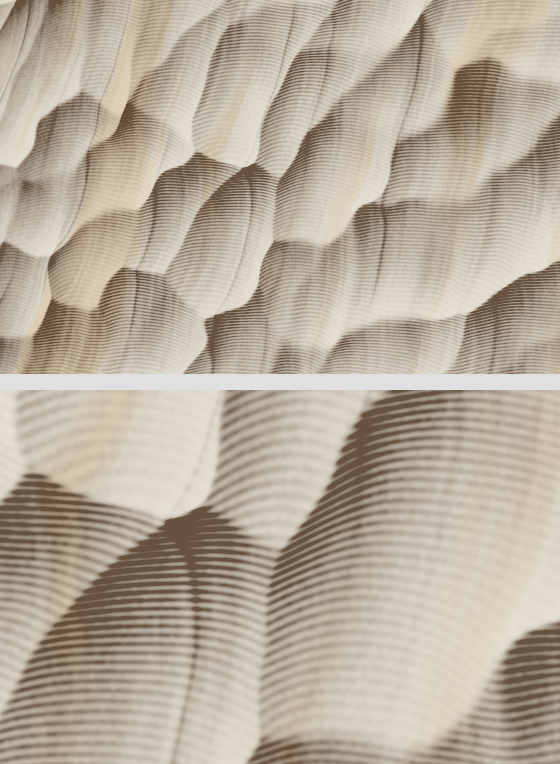
Top, the full canvas; bottom, a detail of the centre.
Write a WebGL 1 fragment shader that draws this texture.

```glsl
precision highp float;
uniform vec2 u_resolution;

// Colour: pale stone minus a warm shadow
const vec3 PALE = vec3(0.92, 0.90, 0.855);
const vec3 SHADOW = vec3(1.0, 1.11, 1.17);
const vec3 OCHRE = vec3(0.985, 0.94, 0.87);
const float MID_SHADOW = 0.16;
const float MAX_SHADOW = 0.52;
const float CONTRAST = 0.64;
const float HIGHLIGHT = 0.3;

// Scoops: long hollows leaning to the right
const vec2 LONG_AXIS = vec2(0.6, 0.8);
const vec2 SCOOP_SIZE = vec2(0.17, 0.31);
const float JITTER = 1.0;
const float SIZE_SPREAD = 0.28;
const float WANDER = 0.19;
const vec2 LIGHT = vec2(2.5, -1.1);

// Grooves and veins
const float GROOVE_SPACING = 0.0098;
const float GROOVE_BEND = 0.065;
const float GROOVE_TILT = 0.065;
const float GROOVE_DEPTH = 0.84;
const float FIBRE_DEPTH = 0.5;
const float VEIN_SPACING = 0.21;
const float VEIN_WIDTH = 0.0045;

float hash(vec2 p) {
  vec3 q = fract(p.xyx * vec3(0.1031, 0.1030, 0.0973));
  q += dot(q, q.yzx + 33.33);
  return fract((q.x + q.y) * q.z);
}

float noise(vec2 p) {
  vec2 i = floor(p);
  vec2 f = fract(p);
  f = f * f * (3.0 - 2.0 * f);
  return mix(mix(hash(i), hash(i + vec2(1.0, 0.0)), f.x),
             mix(hash(i + vec2(0.0, 1.0)), hash(i + 1.0), f.x), f.y);
}

float fbm(vec2 p) {
  return 0.55 * noise(p) + 0.3 * noise(p * 2.1 + 7.3) + 0.15 * noise(p * 4.3 + 3.1);
}

// Bowls that meet in ridges: xy is the offset from the bowl centre, z the height
vec3 scoops(vec2 q, float sharpness) {
  vec2 cell = floor(q);
  vec2 offset = vec2(0.0);
  float total = 0.0;
  for (int j = -2; j <= 2; j++) {
    for (int i = -2; i <= 2; i++) {
      vec2 id = cell + vec2(float(i), float(j));
      vec2 rnd = vec2(hash(id + 11.7), hash(id + 47.2));
      vec2 d = q - id - 0.5 - JITTER * (rnd - 0.5);
      float bias = SIZE_SPREAD * hash(id + 83.5);
      float w = exp(-sharpness * (dot(d, d) - bias));
      offset += w * d;
      total += w;
    }
  }
  total = max(total, 1e-30);
  return vec3(offset / total, -log(total) / sharpness);
}

// Thin dark veins with a soft stain on one side
float veins(float x, float y) {
  float id = floor(x / VEIN_SPACING);
  float centre = (id + 0.25 + 0.5 * hash(vec2(id, 5.0))) * VEIN_SPACING;
  float d = x - centre;
  float line = exp(-d * d / (VEIN_WIDTH * VEIN_WIDTH));
  float stain = smoothstep(-0.004, 0.004, d) * exp(-max(d, 0.0) / 0.022);
  float presence = smoothstep(0.38, 0.68, noise(vec2(id * 7.1, y * 2.6)));
  return presence * (0.8 * line + 0.5 * stain);
}

void main() {
  vec2 p = gl_FragCoord.xy / u_resolution.y;

  // Smaller scoops to the left, with wandering ridges
  vec2 s = vec2(p.x * (1.5 - 0.31 * p.x), p.y * (1.15 - 0.15 * p.x));
  s += WANDER * (vec2(fbm(p * 3.2), fbm(p * 3.2 + 19.0)) - 0.5);
  vec2 across = vec2(LONG_AXIS.y, -LONG_AXIS.x);
  vec2 q = vec2(dot(s, across), dot(s, LONG_AXIS)) / SCOOP_SIZE + vec2(23.0, 41.0);
  float sharpness = mix(12.0, 45.0, smoothstep(0.25, 0.6, noise(p * 4.0 + 31.0)));
  vec3 bowl = scoops(q, sharpness);
  float height = bowl.z;

  // Broad light over the hollows
  float relief = dot(bowl.xy, LIGHT) + 0.9 * (fbm(p * 3.5 + 60.0) - 0.5);
  float shade = 0.15 - smoothstep(-1.4, 1.2, relief) * 0.4 + relief * 1.18;

  // Fine level grooves, bent by the relief and deepest in the shade
  float bend = GROOVE_BEND * height + 0.018 * noise(p * 5.0) + GROOVE_TILT * p.x;
  float groove = sin(6.28318 * (p.y + bend) / GROOVE_SPACING);
  float depth = GROOVE_DEPTH * mix(0.72, 0.3, smoothstep(-0.8, 0.9, relief));
  depth *= smoothstep(0.0, 0.55, p.x + 0.25 - 0.25 * p.y);
  depth *= 0.6 + 0.75 * noise(p * 6.0 + 12.0);
  depth *= smoothstep(1.5, 3.0, GROOVE_SPACING * u_resolution.y);

  // Grain running up the face
  float lean = 0.17 + 0.3 * exp(-2.0 * p.x);
  float grainX = p.x - lean * p.y + 0.07 * height + 0.05 * noise(p * 3.0 + 5.0);
  float bands = fbm(vec2(grainX * 11.0, p.y * 0.8));
  float fibres = noise(vec2(grainX * 95.0, p.y * 4.0)) - 0.5;
  float flecks = noise(p * vec2(210.0, 170.0)) - 0.5;

  shade += depth * groove + 0.8 * (bands - 0.5) + FIBRE_DEPTH * fibres + 0.35 * flecks;
  shade -= 1.0 * veins(grainX, p.y);
  shade += HIGHLIGHT * max(shade, 0.0);

  float shadow = min(MID_SHADOW * exp(-CONTRAST * shade), MAX_SHADOW);
  vec3 colour = PALE - shadow * SHADOW;
  float ochre = smoothstep(0.5, 0.7, fbm(vec2(grainX * 8.0 + 30.0, p.y * 0.7)));
  colour *= mix(vec3(1.0), OCHRE, ochre);
  gl_FragColor = vec4(clamp(colour, 0.0, 1.0), 1.0);
}
```
